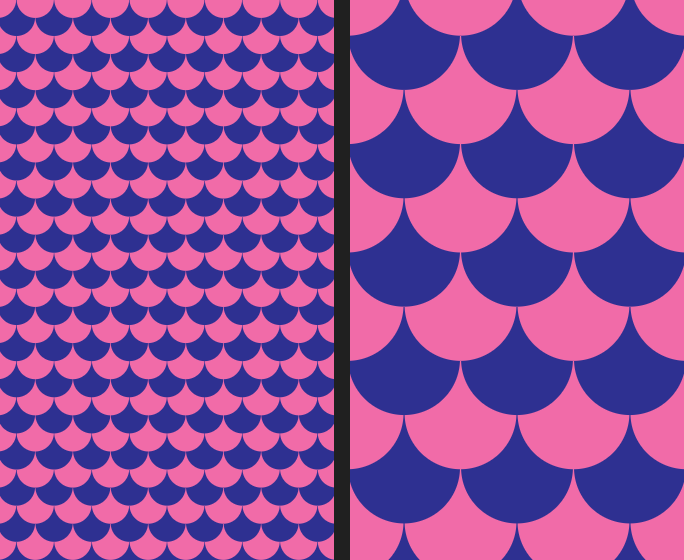
Left, the full canvas; right, a detail of the centre.
Reproduce this pattern procedurally as a WebGL 2 fragment shader.

```glsl
#version 300 es
precision highp float;

#define ROWS 31.0          // scale rows down the canvas
#define PITCH 2.084        // distance between scales, in row heights
#define RADIUS 1.032       // scale radius, in row heights
#define TOP_SHIFT 0.008    // upward shift of all rows, in row heights
#define PINK vec3(0.945, 0.42, 0.66)
#define NAVY vec3(0.18, 0.19, 0.57)

uniform vec2 u_resolution;
out vec4 fragColor;

// Navy on even rows, pink on odd rows
vec3 rowColor(float row) {
    return mix(NAVY, PINK, mod(row, 2.0));
}

// Signed distance to the nearest disc of a row whose lowest point is at y = row
float scaleDistance(vec2 p, float row) {
    float column = p.x / PITCH + 0.5 * mod(row, 2.0);
    float dx = (fract(column + 0.5) - 0.5) * PITCH;
    return length(vec2(dx, p.y - (row - RADIUS))) - RADIUS;
}

void main() {
    // Row heights, centred across and measured downward from the top
    float unit = ROWS / u_resolution.y;
    vec2 p = vec2(gl_FragCoord.x - 0.5 * u_resolution.x,
                  u_resolution.y - gl_FragCoord.y) * unit;
    p.y += TOP_SHIFT;

    // Each row overlaps the one below it, so paint from the bottom up
    float above = floor(p.y);
    vec3 color = rowColor(above + 2.0);
    for (int i = 1; i >= 0; i--) {
        float row = above + float(i);
        float coverage = clamp(0.5 - scaleDistance(p, row) / unit, 0.0, 1.0);
        color = mix(color, rowColor(row), coverage);
    }
    fragColor = vec4(color, 1.0);
}
```
